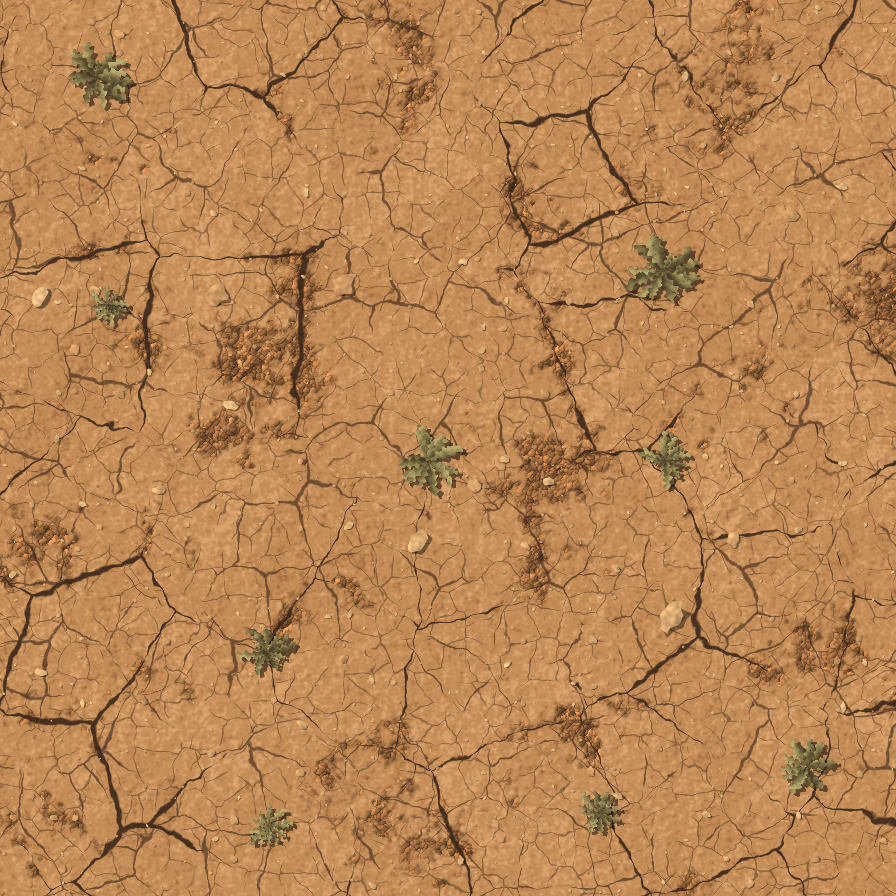
This texture is drawn by a Shadertoy shader. Its source:

```glsl
// Dry cracked earth: three sizes of warped Voronoi cracks over gritty clay,
// with crumbled patches, pebbles and leaf rosettes, lit from the upper left.

#define SOIL vec3(0.770, 0.549, 0.340)
#define SHADED vec3(0.65, 0.445, 0.263)
#define PALE vec3(0.86, 0.645, 0.43)
#define CRUMB vec3(0.62, 0.41, 0.235)
#define CRACK vec3(0.23, 0.15, 0.10)
#define PEBBLE vec3(0.90, 0.74, 0.52)
#define LEAF_DARK vec3(0.27, 0.23, 0.14)
#define LEAF_LIGHT vec3(0.74, 0.68, 0.43)
#define LIGHT vec2(-0.8, 0.6)
#define CRACK_WIDTH 0.0038
#define PLANT_SHARE 0.42
#define SOFTNESS 0.0010

vec2 hash2(vec2 p) {
    vec3 q = fract(p.xyx * vec3(0.1031, 0.1030, 0.0973));
    q += dot(q, q.yzx + 33.33);
    return fract((q.xx + q.yz) * q.zy);
}

float slope(vec2 cell, vec2 corner, vec2 f) {
    return dot(hash2(cell + corner) * 2.0 - 1.0, f - corner);
}

float noise(vec2 p) {
    vec2 c = floor(p), f = fract(p), e = vec2(0, 1);
    vec2 u = f * f * f * (f * (f * 6.0 - 15.0) + 10.0);
    return 1.4 * mix(mix(slope(c, e.xx, f), slope(c, e.yx, f), u.x),
                     mix(slope(c, e.xy, f), slope(c, e.yy, f), u.x), u.y);
}

float fbm(vec2 p) {
    float sum = 0.0, weight = 0.6;
    for (int i = 0; i < 4; i++) {
        sum += weight * noise(p);
        p = mat2(1.6, 1.2, -1.2, 1.6) * p + 17.3;
        weight *= 0.55;
    }
    return sum;
}

vec2 rotate(vec2 p, float a) {
    return vec2(cos(a) * p.x + sin(a) * p.y, cos(a) * p.y - sin(a) * p.x);
}

// Voronoi: x = distance to the cell border, y = cell hash, zw = offset from its seed.
vec4 voronoi(vec2 p) {
    vec2 c = floor(p), f = fract(p), home, seed;
    float best = 9.0, border = 9.0;
    for (int i = 0; i < 9; i++) {
        vec2 g = vec2(i % 3, i / 3) - 1.0, r = g + hash2(c + g) - f;
        if (dot(r, r) < best) { best = dot(r, r); seed = r; home = g; }
    }
    for (int i = 0; i < 25; i++) {
        vec2 g = home + vec2(i % 5, i / 5) - 2.0, r = g + hash2(c + g) - f, d = r - seed;
        if (dot(d, d) > 0.0001) border = min(border, dot(0.5 * (seed + r), normalize(d)));
    }
    return vec4(border, hash2(c + home + 5.0).x, -seed);
}

// Crack darkness at a border distance; noise opens, frays and closes the crack.
float crackLine(float border, vec2 p, float scale, float width, float bias) {
    float open = smoothstep(-0.4, 0.6, noise(p * scale * 0.9 + scale) + bias
                                     + 0.35 * noise(p * 65.0 + scale));
    float w = width * open * open * open;
    return (1.0 - smoothstep(w * 0.5, w + SOFTNESS, border / scale)) * smoothstep(0.05, 0.45, open);
}

// Stones kept inside their grid cells, each with a cast shadow.
vec3 addPebbles(vec3 ground, vec2 p, float scale, float share) {
    vec2 q = p * scale + scale, c = floor(q), h = hash2(c + 3.0), k = hash2(c + 41.0);
    if (h.x > share) return ground;
    float radius = mix(0.09, 0.22, h.y * h.y), soft = SOFTNESS * scale * 0.8;
    vec2 d = q - c - mix(vec2(0.32), vec2(0.68), k);
    vec2 stretch = vec2(1.0, 1.0 + 0.8 * k.x);
    float lump = 1.0 + 0.5 * noise(d * 1.1 / radius + c * 1.37);
    float dist = length(rotate(d, k.y * 6.3) * stretch) * lump;
    float castDist = length(rotate(d + LIGHT * radius * 0.35, k.y * 6.3) * stretch) * lump;
    ground *= 1.0 - 0.42 * (1.0 - smoothstep(radius - soft, radius + soft, castDist));
    vec3 stone = mix(SOIL, PEBBLE, 0.2 + 0.8 * k.x) * (1.0 + 0.1 * dot(d, LIGHT) / radius);
    stone *= 1.0 + 0.2 * noise(p * 170.0) + 0.15 * noise(p * 80.0);
    return mix(stone, ground, smoothstep(radius - soft, radius + soft, dist));
}

// Lobed leaf rosettes: x = coverage, y = brightness.
vec2 plants(vec2 p) {
    vec2 q = p * 5.0 + 2.0, c = floor(q), h = hash2(c + 7.0), leaf = vec2(0);
    if (h.x > PLANT_SHARE) return leaf;
    vec2 d = q - c - mix(vec2(0.27), vec2(0.73), hash2(c + 31.0));
    for (int i = 0; i < 24; i++) {
        vec2 r = hash2(c * 19.0 + float(i) * 3.7);
        float len = mix(0.09, 0.25, h.y) * mix(0.35, 1.0, r.y), soft = SOFTNESS * 3.5 / len;
        vec2 l = rotate(d, (float(i) + r.x) * 2.4) / len;
        float t = clamp(l.x, 0.0, 1.0), side = l.y + (r.x - 0.5) * 0.9 * t * t;
        float w = 0.45 * t * sqrt(1.0 - t) * (0.7 + 0.35 * sin(t * 24.0 + r.x * 6.0));
        float cover = 1.0 - smoothstep(-soft, soft, abs(side) - w);
        cover *= step(0.08, l.x) * step(l.x, 0.97);
        float tone = 0.55 * t + 0.6 * r.x - 0.1 + 2.0 * side + 0.3 * noise(p * 160.0);
        leaf = mix(leaf, vec2(1.0, tone), cover);
    }
    return leaf;
}

void mainImage(out vec4 fragColor, in vec2 fragCoord) {
    vec2 p = fragCoord / min(iResolution.x, iResolution.y);
    vec2 warped = p + 0.022 * vec2(fbm(p * 9.0), fbm(p * 9.0 + 50.0))
                    + 0.006 * vec2(fbm(p * 38.0 + 9.0), fbm(p * 38.0 + 80.0));
    vec4 plate = voronoi(warped * 6.0 + 3.0);
    vec4 shard = voronoi(warped * 14.0 + 20.0);
    vec4 chip = voronoi(warped * 32.0 + 60.0);

    // Clay tint, grit and slanting light
    float grit = noise(p * 230.0) + 0.8 * noise(p * 120.0 + 7.0);
    float relief = fbm(p * 48.0) - fbm(p * 48.0 + LIGHT * 0.22);
    float tint = 0.56 + 0.28 * fbm(p * 7.0 + 30.0) + 0.36 * grit + 0.6 * relief
               + 0.12 * (shard.y - 0.5) + 0.14 * (chip.y - 0.5);
    vec3 color = mix(SHADED, SOIL, smoothstep(-0.05, 0.5, tint));
    color = mix(color, PALE, smoothstep(0.5, 1.0, tint));

    // Ragged crumbled patches, denser beside the large cracks
    float crumbs = fbm(p * 5.5 + 11.0) + 0.2 - 0.2 * smoothstep(0.0, 0.13, plate.x);
    crumbs += 0.25 * noise(p * 45.0) + 0.2 * noise(p * 110.0);
    vec4 grain = voronoi(p * 165.0 + 2.0 * fbm(p * 40.0));
    vec4 clod = voronoi(p * 75.0 + fbm(p * 60.0));
    float lit = 1.0 + 0.45 * dot(grain.zw, LIGHT) + 0.4 * dot(clod.zw, LIGHT);
    lit *= 0.5 + 0.3 * smoothstep(0.0, 0.25, grain.x) + 0.45 * grain.y;
    color = mix(color, CRUMB * lit, 0.9 * smoothstep(0.22, 0.46, crumbs));

    // Cracks, from hairlines to wide gaps
    float hairline = crackLine(chip.x, p, 32.0, 0.0005, 0.08);
    float medium = crackLine(shard.x, p, 14.0, 0.0018, 0.06);
    float wide = crackLine(plate.x, p, 6.0, CRACK_WIDTH, 0.04);
    color = mix(color, CRACK, max(0.42 * hairline, max(0.62 * medium, 0.9 * wide)));

    // Stones, from specks to pebbles
    color = addPebbles(color, p, 95.0, 0.14);
    color = addPebbles(color, p, 40.0, 0.11);
    color = addPebbles(color, p, 14.0, 0.08);

    // Plants and their shadows
    color *= 1.0 - 0.5 * plants(p + LIGHT * 0.006).x;
    vec2 leaf = plants(p);
    color = mix(color, mix(LEAF_DARK, LEAF_LIGHT, clamp(leaf.y, 0.0, 1.0)), leaf.x);
    fragColor = vec4(color, 1.0);
}
```
